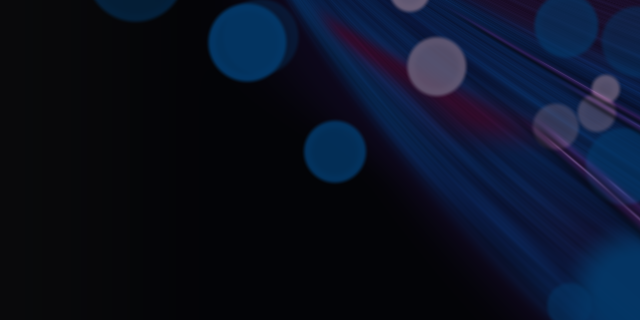
Reproduce this background procedurally as a Shadertoy shader.

```glsl
// Defocused fibre-optic bundle: a fan of blue and crimson strands sweeps from
// the top centre to the lower right over near-black, with soft bokeh discs.
// The fan uses a curved coordinate (across, down) streaked by gradient noise.

#define NIGHT    vec3(0.012, 0.014, 0.026)
#define HAZE     vec3(0.034, 0.035, 0.042)
#define VIOLET   vec3(0.060, 0.025, 0.130)
#define DEEP     vec3(0.035, 0.085, 0.230)
#define AZURE    vec3(0.025, 0.180, 0.360)
#define CRIMSON  vec3(0.190, 0.030, 0.140)
#define PALE     vec3(0.400, 0.360, 0.460)
#define DISC_BLUE vec3(0.010, 0.220, 0.410)
#define DISC_SOFTNESS 0.009
#define STREAK_FREQ 17.0

vec2 hashGradient(vec2 cell) {
    vec2 h = vec2(dot(cell, vec2(127.1, 311.7)), dot(cell, vec2(269.5, 183.3)));
    return 2.0 * fract(sin(h) * 43758.5) - 1.0;
}

float gradientNoise(vec2 p) {
    vec2 i = floor(p), f = fract(p);
    vec2 u = f * f * f * (f * (f * 6.0 - 15.0) + 10.0);
    vec2 e = vec2(0.0, 1.0);
    float a = dot(hashGradient(i), f);
    float b = dot(hashGradient(i + e.yx), f - e.yx);
    float c = dot(hashGradient(i + e.xy), f - e.xy);
    float d = dot(hashGradient(i + e.yy), f - e.yy);
    return mix(mix(a, b, u.x), mix(c, d, u.x), u.y);
}

float bell(float x, float width) {
    return exp(-x * x / (width * width));
}

// Coverage of a disc given as (centre, radius, opacity), with a faint rim.
float discCover(vec2 p, vec4 disc) {
    float d = length(p - disc.xy) - disc.z;
    float fill = 1.0 - smoothstep(-DISC_SOFTNESS, DISC_SOFTNESS, d);
    return disc.w * fill * (0.92 + 0.08 * bell(d + 0.014, 0.012));
}

// Fan coordinate: x runs across the strands (0 on the left edge), y downward.
vec2 fanCoord(vec2 p) {
    float down = 1.0 - p.y;
    float edge = 0.90 + 0.62 * down + 0.225 * down * down;
    return vec2((p.x - edge) / (0.45 + down), down);
}

vec3 backdrop(vec2 p, vec2 fan) {
    vec3 color = mix(HAZE, NIGHT, smoothstep(0.0, 0.75, p.x));
    float halo = bell(min(fan.x, 0.0), mix(0.34, 0.10, smoothstep(0.1, 0.6, fan.y)));
    return color + VIOLET * 0.6 * halo * smoothstep(0.3, 0.8, p.x);
}

vec3 fibres(vec2 fan) {
    float s = fan.x, t = fan.y;
    float broad = gradientNoise(vec2(s * 5.0 + 3.0, t * 1.6));
    float fine = gradientNoise(vec2(s * STREAK_FREQ, t * 2.2 + 7.0));
    float hair = gradientNoise(vec2(s * STREAK_FREQ * 4.0, t * 3.0));

    vec3 color = mix(DEEP, AZURE, clamp(0.22 + 0.7 * broad + 0.5 * fine, 0.0, 1.0));
    color = mix(color, AZURE, 0.75 * bell(s - 0.08, 0.09) * (1.0 - smoothstep(0.3, 0.7, t)));

    // Violet shadow low in the fan, and reddish dusk at the top right.
    float shadow = bell(s - 0.30, 0.13) * smoothstep(0.5, 0.8, t);
    float dusk = smoothstep(1.1, 1.4, s) * (1.0 - smoothstep(0.05, 0.3, t));
    color = mix(color, VIOLET + 0.015, 0.65 * shadow);
    color = mix(color, CRIMSON * 0.75, 0.6 * dusk);

    // Crimson wedge widening between the two blue sheets.
    float wedgeCentre = mix(0.18, 0.41, smoothstep(0.04, 0.38, t));
    float wedge = bell(s - wedgeCentre, 0.05 + 0.30 * t);
    wedge *= smoothstep(0.0, 0.12, t) * (1.0 - smoothstep(0.36, 0.50, t));
    color = mix(color, CRIMSON, 0.9 * wedge);
    return color * (1.0 + 0.35 * fine + 0.25 * hair);
}

// Thin bright filaments, each with a dark groove beside it.
vec3 addStrands(vec3 color, vec2 fan) {
    for (int i = 0; i < 4; i++) {
        float k = float(i);
        bool upper = i < 2;
        float path = upper ? 1.025 - 0.06 * k : 0.627 - 0.28 * (fan.y - 0.365) - 0.045 * (k - 2.0);
        float start = upper ? 0.22 * k : 0.34;
        float visible = smoothstep(start, start + 0.12, fan.y);
        float offset = fan.x - path + 0.01 * gradientNoise(vec2(fan.y * 6.0, k * 3.7));
        float glint = smoothstep(-0.1, 0.4, gradientNoise(vec2(fan.y * 9.0, k * 5.3 + 0.4)));
        color *= 1.0 - 0.45 * visible * bell(offset + 0.028, 0.020);
        color += CRIMSON * 0.65 * visible * bell(offset, 0.020);
        color += PALE * 0.6 * visible * glint * bell(offset - 0.008, 0.006);
    }
    return color;
}

void mainImage(out vec4 fragColor, in vec2 fragCoord) {
    vec2 p = fragCoord / iResolution.y;
    vec2 fan = fanCoord(p);

    float beam = smoothstep(-0.05, 0.06, fan.x);
    vec3 color = mix(backdrop(p, fan), fibres(fan), beam);

    // Bokeh discs: centre, radius, opacity.
    vec4 blueDiscs[8] = vec4[8](
        vec4(0.424, 1.086, 0.154, 0.52), vec4(0.815, 0.885, 0.118, 0.35),
        vec4(0.773, 0.867, 0.122, 0.95), vec4(1.047, 0.526, 0.097, 0.88),
        vec4(1.770, 0.920, 0.100, 0.65), vec4(1.990, 0.870, 0.110, 0.45),
        vec4(1.950, 0.480, 0.120, 0.60), vec4(1.780, 0.045, 0.070, 0.50));
    vec4 paleDiscs[5] = vec4[5](
        vec4(1.365, 0.792, 0.092, 0.88), vec4(1.281, 1.025, 0.062, 1.00),
        vec4(1.737, 0.604, 0.072, 0.48), vec4(1.865, 0.648, 0.060, 0.60),
        vec4(1.893, 0.722, 0.044, 0.85));
    for (int i = 0; i < 8; i++) color = mix(color, DISC_BLUE, discCover(p, blueDiscs[i]));
    for (int i = 0; i < 5; i++) color = mix(color, PALE, discCover(p, paleDiscs[i]));

    // Broad blue glow in the lower right corner.
    float corner = 1.0 - smoothstep(0.10, 0.24, length(p - vec2(1.98, 0.09)));
    color = mix(color, DISC_BLUE, 0.9 * corner);

    color = mix(color, addStrands(color, fan), beam);
    fragColor = vec4(clamp(color, 0.0, 1.0), 1.0);
}
```
